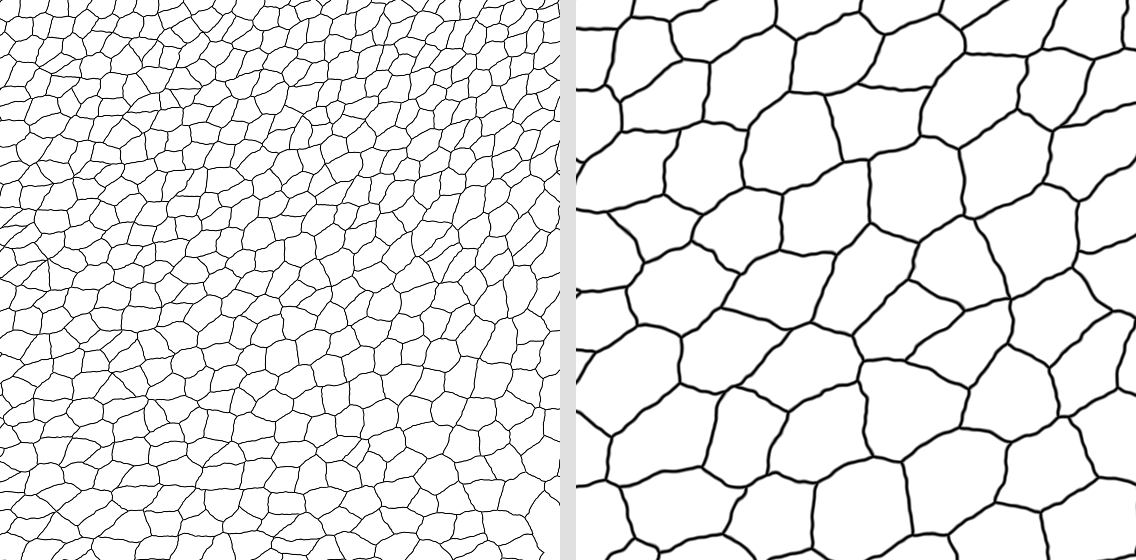
Left, the full canvas; right, a detail of the centre.
Reproduce this pattern procedurally as a three.js fragment shader.

```glsl
varying vec2 vUv;

vec2 hash2(vec2 p) {
  return fract(sin(vec2(dot(p, vec2(127.1, 311.7)), dot(p, vec2(269.5, 183.3)))) * 43758.547);
}

float gradientCorner(vec2 cell, vec2 offset) {
  float angle = 6.2832 * hash2(cell).x;
  return dot(vec2(cos(angle), sin(angle)), offset);
}

float gradientNoise(vec2 p) {
  vec2 i = floor(p), f = p - i;
  vec2 u = f * f * f * (f * (f * 6.0 - 15.0) + 10.0);
  float low = mix(gradientCorner(i, f), gradientCorner(i + vec2(1, 0), f - vec2(1, 0)), u.x);
  float high = mix(gradientCorner(i + vec2(0, 1), f - vec2(0, 1)), gradientCorner(i + 1.0, f - 1.0), u.x);
  return mix(low, high, u.y);
}

vec2 wobble(vec2 p) {
  return vec2(gradientNoise(p), gradientNoise(p + vec2(37.3, 91.7)));
}

// Canvas to cell space: wide cells at lower left, small at the top, slanted at right
vec2 toCells(vec2 p) {
  p += 0.008 * wobble(p * 22.0) + 0.0038 * wobble(p * 55.0) + 0.0012 * wobble(p * 150.0);
  float slant = 6.0 * p.x * p.x * smoothstep(0.0, 0.8, p.y);
  return vec2((p.x - 0.85) * (16.0 + 8.0 * p.y), p.y * (24.0 + 2.0 * p.y) - slant);
}

// Jittered seed, with every other row shifted by half a cell
vec2 seedOf(vec2 cell) {
  return cell + 0.5 + vec2(0.5 * mod(cell.y, 2.0), 0.0) + 0.74 * (hash2(cell) - 0.5);
}

// Seeds in the lower right corner share one open area
bool inOpenCorner(vec2 seed) {
  return seed.x > 1.4 && seed.y < 2.3;
}

// Distance to the nearest cell wall, in canvas units
float wallDistance(vec2 p) {
  vec2 q = toCells(p);
  vec2 stepX = (toCells(p + vec2(0.0005, 0.0)) - q) / 0.0005;
  vec2 stepY = (toCells(p + vec2(0.0, 0.0005)) - q) / 0.0005;

  // Nearest seed
  vec2 home = vec2(0.0), homeSeed = vec2(0.0);
  float nearest = 100.0;
  for (int y = -2; y <= 2; y++) {
    for (int x = -2; x <= 2; x++) {
      vec2 cell = floor(q) + vec2(float(x), float(y));
      vec2 seed = seedOf(cell);
      float d = distance(q, seed);
      if (d < nearest) {
        nearest = d;
        home = cell;
        homeSeed = seed;
      }
    }
  }

  // Bisectors to the neighbours, rescaled by the local stretch
  float wall = 1.0;
  for (int y = -2; y <= 2; y++) {
    for (int x = -2; x <= 2; x++) {
      vec2 seed = seedOf(home + vec2(float(x), float(y)));
      if (x == 0 && y == 0) continue;
      if (inOpenCorner(seed) && inOpenCorner(homeSeed)) continue;
      vec2 normal = normalize(seed - homeSeed);
      float d = dot(0.5 * (seed + homeSeed) - q, normal);
      wall = min(wall, d / length(vec2(dot(normal, stepX), dot(normal, stepY))));
    }
  }
  return wall;
}

void main() {
  float paper = smoothstep(0.0001, 0.0018, wallDistance(vUv));
  gl_FragColor = vec4(vec3(paper), 1.0);
}
```
